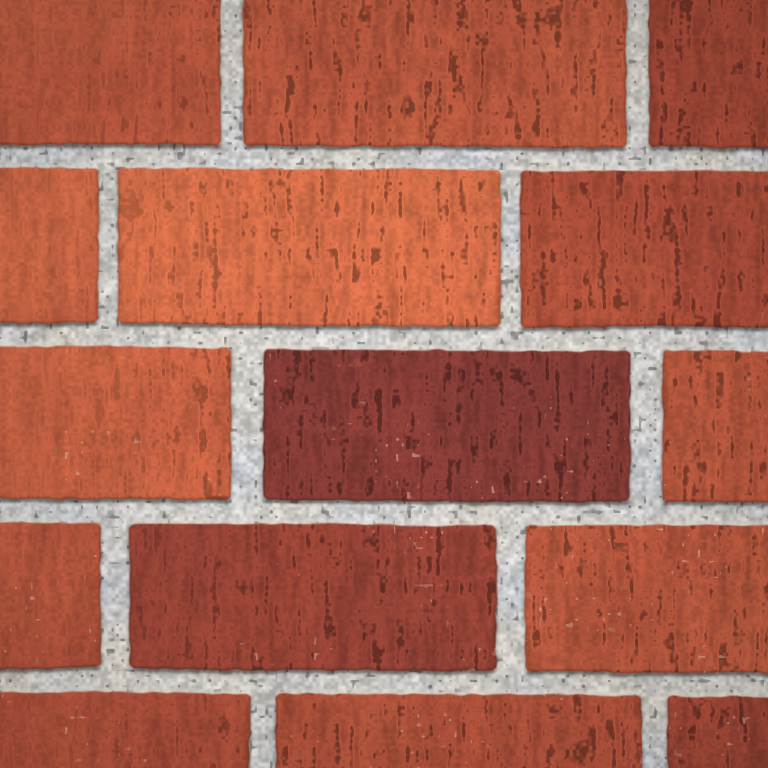
Reproduce this texture procedurally as a three.js fragment shader.

```glsl
// Red wire-cut brick wall in staggered courses with gritty pale grey mortar.
varying vec2 vUv;

const vec3 PLUM = vec3(0.49, 0.22, 0.205);
const vec3 BRICK_RED = vec3(0.64, 0.285, 0.215);
const vec3 ORANGE = vec3(0.83, 0.43, 0.285);
const vec3 MORTAR_COOL = vec3(0.76, 0.77, 0.79);
const vec3 MORTAR_WARM = vec3(0.80, 0.78, 0.74);
const vec3 SPECK = vec3(0.87, 0.70, 0.63);
const float HALF_BED = 0.0152;
const float CORNER = 0.007;

float hash(vec2 p) {
  vec3 q = fract(vec3(p.xyx) * 0.1031);
  q += dot(q, q.yzx + 33.33);
  return fract((q.x + q.y) * q.z);
}

float noise(vec2 p) {
  vec2 i = floor(p);
  vec2 f = fract(p);
  f = f * f * (3.0 - 2.0 * f);
  float low = mix(hash(i), hash(i + vec2(1.0, 0.0)), f.x);
  float high = mix(hash(i + vec2(0.0, 1.0)), hash(i + 1.0), f.x);
  return mix(low, high, f.y);
}

// Courses grow slightly taller towards the top.
float bedHeight(float row) {
  return 0.112 + 0.2182 * row + 0.0031 * row * row;
}

float courseRow(float y) {
  return floor((sqrt(0.04761 + 0.0124 * (y - 0.112)) - 0.2182) / 0.0062);
}

// Firing tone of the left, middle and right brick in each course.
vec3 courseTones(float row) {
  if (row < -0.5) return vec3(0.60, 0.62, 0.45);
  if (row < 0.5) return vec3(0.64, 0.34, 0.70);
  if (row < 1.5) return vec3(0.83, 0.07, 0.68);
  if (row < 2.5) return vec3(0.86, 0.97, 0.57);
  return vec3(0.70, 0.70, 0.46);
}

vec3 firedClay(float tone) {
  vec3 dark = mix(PLUM, BRICK_RED, clamp(tone * 2.0, 0.0, 1.0));
  return mix(dark, ORANGE, clamp(tone * 2.0 - 1.0, 0.0, 1.0));
}

// Positive inside a rounded brick, given the insets from its sides.
float brickInset(vec2 inset, float radius) {
  vec2 q = radius - inset;
  return radius - length(max(q, 0.0)) - min(max(q.x, q.y), 0.0);
}

float band(float x, float width) {
  return exp(-x * x / (width * width));
}

// Vertical drag marks, pits and pale grains on the clay.
vec3 brickSurface(vec2 p, float tone, float seed) {
  vec2 s = p + seed * vec2(3.7, 5.3);
  float bend = 0.004 * noise(s * 24.0);
  float fine = noise(vec2((s.x + bend) * 165.0, s.y * 34.0));
  float broad = noise(vec2((s.x + bend) * 85.0, s.y * 14.0));
  float grit = noise(s * 230.0);
  float rough = smoothstep(-0.05, 0.45, p.x);
  vec3 col = firedClay(tone + 0.12 * (noise(s * 9.0) - 0.5));
  col *= 1.0 + mix(0.12, 0.24, rough) * (fine - 0.5) + 0.14 * (broad - 0.5);
  col *= 1.0 + 0.15 * (grit - 0.5);
  float groove = smoothstep(0.66, 0.92, 0.7 * fine + 0.3 * grit + 0.12 * broad);
  col *= 1.0 - mix(0.12, 0.42, rough) * groove;
  float grain = smoothstep(0.86, 0.97, noise(s * 145.0 + 40.0));
  grain *= smoothstep(0.5, 0.8, noise(s * 17.0)) * smoothstep(0.8, 0.3, p.y);
  return mix(col, SPECK, 0.6 * grain);
}

vec3 mortarSurface(vec2 p) {
  vec3 col = mix(MORTAR_COOL, MORTAR_WARM, noise(p * 13.0));
  float grit = 0.6 * noise(p * 210.0) + 0.4 * noise(p * 105.0 + 17.0);
  float pit = smoothstep(0.77, 0.95, noise(p * 150.0 + 61.0));
  return col * (1.0 + 0.38 * (grit - 0.5)) * (1.0 - 0.32 * pit);
}

void main() {
  // Slightly sloping courses with uneven brick edges
  vec2 p = vUv + vec2(0.0, 0.006 * (vUv.x - 0.5));
  p += 0.003 * (vec2(noise(vUv * 65.0), noise(vUv * 65.0 + 30.0)) - 0.5);
  p.y += 0.004 * (noise(vUv * 7.0) - 0.5);

  // Brick cell
  float row = courseRow(p.y);
  float pitch = 0.515 + 0.0045 * row;
  float firstJoint = mod(row, 2.0) > 0.5 ? 0.332 - 0.01 * row : 0.15 - 0.0045 * row;
  float halfJoint = 0.0127 + 0.0021 * mod(row - 2.0, 5.0);
  float column = floor((p.x - firstJoint) / pitch);
  float left = p.x - firstJoint - column * pitch;
  float side = min(left, pitch - left) - halfJoint;
  float below = p.y - bedHeight(row) - HALF_BED;
  float above = bedHeight(row + 1.0) - p.y - HALF_BED;
  float inset = brickInset(vec2(side, min(below, above)), CORNER);

  // Brick and mortar
  vec3 tones = courseTones(row);
  float tone = column < -0.5 ? tones.x : (column < 0.5 ? tones.y : tones.z);
  vec3 brick = brickSurface(vUv, tone, row * 3.0 + column + 5.0);
  vec3 col = mix(mortarSurface(vUv), brick, smoothstep(-0.0018, 0.0018, inset));

  // Shadow under each brick, pale lip on top and dark side seams
  float across = smoothstep(-0.004, 0.006, side);
  float upright = smoothstep(-0.002, 0.006, min(below, above));
  col *= 1.0 - 0.42 * across * band(below + 0.0015, 0.0035);
  col *= 1.0 - 0.16 * upright * band(side, 0.003);
  col = mix(col, vec3(0.86, 0.82, 0.77), 0.45 * across * band(above + 0.003, 0.003));

  // Light falling off towards the corners
  vec2 fromCentre = vUv - 0.5;
  col *= 1.05 - 0.34 * dot(fromCentre, fromCentre);
  gl_FragColor = vec4(clamp(col, 0.0, 1.0), 1.0);
}
```
